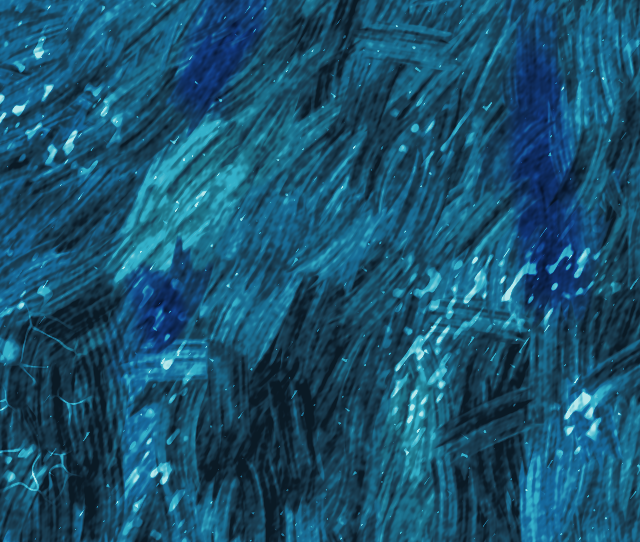
Write a Shadertoy shader that draws this texture.

```glsl
// Layered teal and blue brush strokes with bristle grooves, pale flecks and cracked paint.

float hash12(vec2 p) {
    vec3 q = fract(p.xyx * 0.1031);
    q += dot(q, q.yzx + 33.33);
    return fract((q.x + q.y) * q.z);
}

vec2 hash22(vec2 p) {
    vec3 q = fract(p.xyx * vec3(0.1031, 0.1030, 0.0973));
    q += dot(q, q.yzx + 33.33);
    return fract((q.xx + q.yz) * q.zy);
}

float noise(vec2 p) {
    vec2 i = floor(p), f = fract(p);
    f = f * f * (3.0 - 2.0 * f);
    return mix(mix(hash12(i), hash12(i + vec2(1, 0)), f.x),
               mix(hash12(i + vec2(0, 1)), hash12(i + 1.0), f.x), f.y);
}

// Coordinates along (x) and across (y) a direction
vec2 alongAcross(vec2 p, float angle) {
    float c = cos(angle), s = sin(angle);
    return vec2(c * p.x + s * p.y, c * p.y - s * p.x);
}

float blob(vec2 p, vec2 centre, vec2 radii, float angle) {
    return smoothstep(1.25, 0.7, length(alongAcross(p - centre, angle) / radii));
}

// Large colour masses; paint is (lightness, blueness, navy glaze)
vec3 masses(vec2 p) {
    p += 0.09 * (vec2(noise(p * 7.0), noise(p * 7.0 + 19.0)) - 0.5);
    vec3 dark = vec3(0.21, 0.35, 0.0), navy = vec3(0.32, 1.0, 0.85);
    vec3 teal = vec3(0.68, 0.1, 0.0), azure = vec3(0.70, 0.9, 0.0);
    vec3 paint = vec3(0.46, 0.45 + 0.45 * smoothstep(0.45, 0.0, p.x), 0.0);
    paint = mix(paint, teal, blob(p, vec2(0.36, 0.67), vec2(0.22, 0.08), 0.9));
    paint = mix(paint, vec3(0.58, 0.55, 0.0), blob(p, vec2(0.60, 0.55), vec2(0.26, 0.12), 0.9));
    paint = mix(paint, dark, blob(p, vec2(0.64, 0.78), vec2(0.13, 0.07), -0.5));
    paint = mix(paint, dark, blob(p, vec2(0.63, 0.94), vec2(0.09, 0.07), 0.0));
    paint = mix(paint, navy, blob(p, vec2(0.43, 0.93), vec2(0.12, 0.06), 1.1));
    paint = mix(paint, dark, blob(p, vec2(0.12, 0.25), vec2(0.13, 0.22), 0.0));
    paint = mix(paint, dark, blob(p, vec2(0.52, 0.25), vec2(0.24, 0.16), 1.1));
    paint = mix(paint, dark, blob(p, vec2(0.93, 0.20), vec2(0.20, 0.09), 1.7));
    paint = mix(paint, dark, blob(p, vec2(1.13, 0.42), vec2(0.25, 0.05), 1.5));
    paint = mix(paint, teal, blob(p, vec2(0.78, 0.18), vec2(0.19, 0.05), 1.7));
    paint = mix(paint, azure, blob(p, vec2(0.30, 0.28), vec2(0.26, 0.05), 1.4));
    paint = mix(paint, azure, blob(p, vec2(1.05, 0.15), vec2(0.18, 0.06), 1.2));
    paint = mix(paint, navy, blob(p, vec2(0.27, 0.43), vec2(0.10, 0.05), 1.9));
    return mix(paint, navy, blob(p, vec2(1.01, 0.64), vec2(0.26, 0.07), 1.7));
}

// Diagonal in the upper part, upright below and at the right
float flowAngle(vec2 p) {
    float upright = max(smoothstep(0.45, 0.2, p.y), smoothstep(0.85, 1.05, p.x));
    return mix(mix(0.65, 0.95, smoothstep(0.0, 0.4, p.x)), 1.45, upright);
}

float bristles(vec2 q, vec2 seed) {
    return 0.5 * noise(q * vec2(6, 80) + seed) + 0.5 * noise(q * vec2(15, 190) + seed) - 0.5;
}

vec3 strokeLayer(vec3 paint, vec2 p, float size, float seed) {
    for (int j = -1; j <= 1; j++)
    for (int i = -1; i <= 1; i++) {
        vec2 id = floor(p / size) + vec2(i, j);
        vec2 place = hash22(id + seed), shape = hash22(id + seed + 57.0);
        vec2 centre = (id + place) * size;
        float crosswise = step(0.9, hash12(id + seed + 23.0));
        float angle = flowAngle(centre) + 0.6 * (shape.x - 0.5) - 1.1 * crosswise;
        vec2 q = alongAcross(p - centre, angle) / size;
        q.y += 0.6 * (shape.y - 0.5) * q.x * q.x;
        float ragged = noise(vec2(q.x * 2.0, q.y * size * 95.0) + place * 91.0);
        float edge = max(abs(q.x) / 0.85 + 0.45 * ragged, abs(q.y) / 0.32 + 0.15 * ragged);
        float cover = smoothstep(1.0, 0.86, edge);
        if (cover > 0.0) {
            vec3 colour = masses(centre);
            colour.xy += vec2(0.22, 0.5) * (shape.yx - 0.5);
            colour.x += 1.35 * bristles(q * size, place * 83.0) * (1.0 - 0.6 * colour.z);
            paint = mix(paint, colour, 0.82 * cover);
        }
    }
    return paint;
}

// Thin lines between the cells of a scattered point set
float cracks(vec2 p) {
    float nearest = 9.0, second = 9.0;
    for (int j = -1; j <= 1; j++)
    for (int i = -1; i <= 1; i++) {
        vec2 id = floor(p) + vec2(i, j);
        float d = length(id + hash22(id) - p);
        second = min(second, max(nearest, d));
        nearest = min(nearest, d);
    }
    return smoothstep(0.1, 0.02, second - nearest);
}

vec3 pigment(vec3 paint) {
    float v = paint.x;
    vec3 c = mix(vec3(0.04, 0.10, 0.145), vec3(0.10, 0.24, 0.32), smoothstep(0.0, 0.36, v));
    vec3 middle = mix(vec3(0.12, 0.46, 0.53), vec3(0.08, 0.41, 0.63), clamp(paint.y, 0.0, 1.0));
    c = mix(c, middle, smoothstep(0.3, 0.68, v));
    c = mix(c, vec3(0.20, 0.69, 0.79), smoothstep(0.65, 0.95, v));
    c = mix(c, vec3(0.72, 0.91, 0.92), smoothstep(0.98, 1.35, v));
    return mix(c, vec3(0.05, 0.17, 0.42) * (0.4 + 1.6 * v), paint.z * smoothstep(0.85, 0.5, v));
}

void mainImage(out vec4 fragColor, in vec2 fragCoord) {
    vec2 p = fragCoord / iResolution.y;
    vec2 diagonal = alongAcross(p, 0.95);
    vec3 ground = masses(p);

    // Strokes from broad to narrow
    vec3 paint = ground + vec3(bristles(diagonal, vec2(5)), 0.0, 0.0);
    for (int k = 0; k < 4; k++)
        paint = strokeLayer(paint, p, 0.34 * pow(0.74, float(k)), 31.0 * float(k) + 7.0);
    paint = mix(paint, ground, vec3(0.2, 0.3, 0.6));

    // Combed grooves and cracks in the dark lower left
    float comb = blob(p, vec2(0.19, 0.27), vec2(0.06, 0.17), 0.0);
    paint.x += 0.13 * comb * sin(400.0 * (p.x + 0.4 * p.y * p.y));
    vec2 bent = p + 0.03 * vec2(noise(p * 30.0), noise(p * 30.0 + 7.0));
    float crackArea = blob(p, vec2(0.06, 0.25), vec2(0.10, 0.17), 0.0);
    paint.x += 0.6 * crackArea * cracks(bent * 15.0) * smoothstep(0.3, 0.6, noise(p * 16.0));

    // Canvas grain, clustered flecks and lone specks
    paint.x += 0.22 * (noise(diagonal * vec2(110, 210)) - 0.5) + 0.16 * (noise(p * 95.0) - 0.5);
    float clump = smoothstep(0.66, 0.86, noise(p * 6.5 + 3.0));
    clump = max(clump, blob(p, vec2(0.87, 0.48), vec2(0.07, 0.04), 0.9));
    clump = max(clump, blob(p, vec2(1.06, 0.22), vec2(0.07, 0.05), 0.9));
    paint.x += 0.65 * clump * smoothstep(0.62, 0.82, noise(diagonal * vec2(45, 95) + 40.0));
    paint.x += 0.6 * smoothstep(0.93, 0.99, noise(diagonal * vec2(70, 120) + 11.0));

    fragColor = vec4(pigment(paint), 1.0);
}
```
